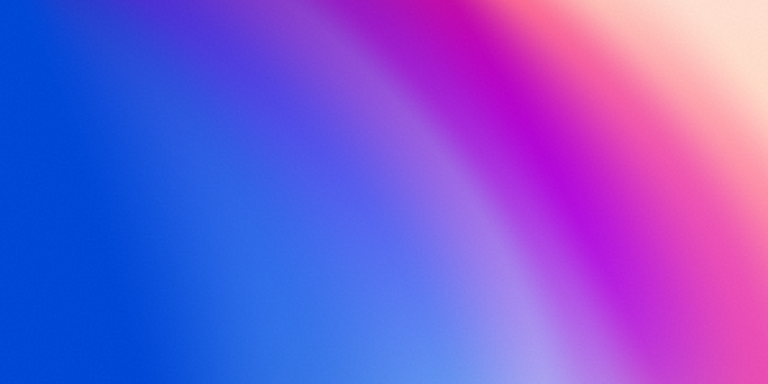
This background is drawn by a Shadertoy shader. Its source:

```glsl
const int STOPS = 9;
const float EASE = 0.55;          // 0 = linear ramps, 1 = fully eased ramps
const float GRAIN_SCALE = 150.0;  // grain cells per canvas height
const float GRAIN_AMOUNT = 0.018;

// Ramp stops: rgb colour, then horizontal place in canvas heights
const vec4 TOP_RAMP[STOPS] = vec4[STOPS](
    vec4(0.00, 0.28, 0.84, 0.05),
    vec4(0.15, 0.24, 0.80, 0.195),
    vec4(0.30, 0.19, 0.83, 0.405),
    vec4(0.53, 0.24, 0.80, 0.755),
    vec4(0.60, 0.10, 0.76, 0.91),
    vec4(0.76, 0.05, 0.66, 1.17),
    vec4(0.98, 0.42, 0.58, 1.355),
    vec4(0.99, 0.75, 0.72, 1.56),
    vec4(0.99, 0.87, 0.82, 1.80));

const vec4 MIDDLE_RAMP[STOPS] = vec4[STOPS](
    vec4(0.00, 0.28, 0.84, 0.22),
    vec4(0.18, 0.39, 0.90, 0.60),
    vec4(0.33, 0.37, 0.93, 0.91),
    vec4(0.62, 0.42, 0.90, 1.21),
    vec4(0.67, 0.22, 0.88, 1.33),
    vec4(0.70, 0.05, 0.86, 1.47),
    vec4(0.93, 0.33, 0.70, 1.80),
    vec4(0.99, 0.56, 0.66, 1.99),
    vec4(1.00, 0.80, 0.75, 2.19));

const vec4 BOTTOM_RAMP[STOPS] = vec4[STOPS](
    vec4(0.00, 0.28, 0.84, 0.365),
    vec4(0.20, 0.45, 0.90, 0.755),
    vec4(0.38, 0.57, 0.94, 1.145),
    vec4(0.66, 0.63, 0.94, 1.42),
    vec4(0.70, 0.48, 0.90, 1.56),
    vec4(0.77, 0.27, 0.82, 1.73),
    vec4(0.91, 0.30, 0.70, 1.98),
    vec4(0.97, 0.45, 0.66, 2.21),
    vec4(1.00, 0.60, 0.70, 2.47));

vec2 hashGradient(vec2 cell) {
    vec3 q = fract(cell.xyx * vec3(0.1031, 0.1030, 0.0973));
    q += dot(q, q.yzx + 33.33);
    return 2.0 * fract((q.xx + q.yz) * q.zy) - 1.0;
}

float gradientNoise(vec2 p) {
    vec2 cell = floor(p);
    vec2 f = p - cell;
    vec2 u = f * f * f * (f * (f * 6.0 - 15.0) + 10.0);
    vec2 e = vec2(0.0, 1.0);
    float a = dot(hashGradient(cell), f);
    float b = dot(hashGradient(cell + e.yx), f - e.yx);
    float c = dot(hashGradient(cell + e.xy), f - e.xy);
    float d = dot(hashGradient(cell + e.yy), f - e.yy);
    return mix(mix(a, b, u.x), mix(c, d, u.x), u.y);
}

// Parabola through the three rows bends each band down the canvas
vec4 bentStop(int i, vec3 weights) {
    return TOP_RAMP[i] * weights.x
         + MIDDLE_RAMP[i] * weights.y
         + BOTTOM_RAMP[i] * weights.z;
}

vec3 bandColour(vec2 p) {
    float depth = 1.0 - p.y;
    vec3 weights = vec3((1.0 - depth) * (1.0 - 2.0 * depth),
                        4.0 * depth * (1.0 - depth),
                        depth * (2.0 * depth - 1.0));
    vec4 previous = bentStop(0, weights);
    vec3 colour = previous.rgb;
    for (int i = 1; i < STOPS; i++) {
        vec4 next = bentStop(i, weights);
        float t = clamp((p.x - previous.w) / (next.w - previous.w), 0.0, 1.0);
        t = mix(t, t * t * (3.0 - 2.0 * t), EASE);
        colour = mix(colour, next.rgb, t);
        previous = next;
    }
    return colour;
}

void mainImage(out vec4 fragColor, in vec2 fragCoord) {
    vec2 p = fragCoord / iResolution.y;
    vec3 colour = bandColour(p);

    // Fine film grain
    colour += GRAIN_AMOUNT * gradientNoise(p * GRAIN_SCALE);

    fragColor = vec4(clamp(colour, 0.0, 1.0), 1.0);
}
```
